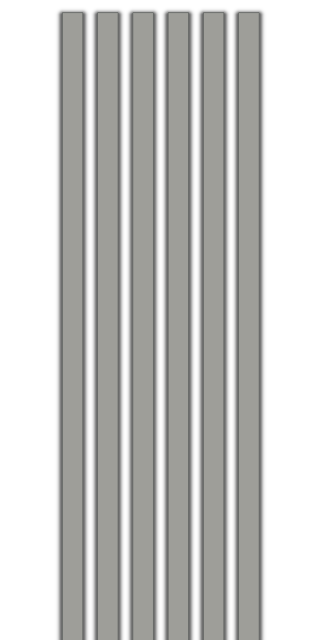
Reproduce this pattern procedurally as a WebGL 1 fragment shader.

```glsl
precision highp float;

uniform vec2 u_resolution;

// Lengths are fractions of the canvas width
const float BAR_COUNT = 6.0;
const float PITCH = 0.1102;
const float FIRST_CENTER = 0.2268;
const float HALF_WIDTH = 0.0332;
const float TOP_MARGIN = 0.0385;
const float CORNER_RADIUS = 0.003;
const float OUTLINE_WIDTH = 0.0027;
const float SHADOW_SPREAD = 0.0103;
const float SHADOW_DROP = 0.0065;
const float SHADOW_STRENGTH = 0.58;

const vec3 PAPER = vec3(1.0);
const vec3 BAR_GRAY = vec3(0.62, 0.62, 0.60);
const vec3 OUTLINE_GRAY = vec3(0.41, 0.42, 0.41);
const vec3 SHADOW_GRAY = vec3(0.0, 0.0, 0.0);

// Horizontal offset from the nearest bar's axis
float offsetFromBar(float x, float firstCenter, float pitch, float count) {
  float index = clamp(floor((x - firstCenter) / pitch + 0.5), 0.0, count - 1.0);
  return x - firstCenter - index * pitch;
}

// Signed distance to a bar with a rounded top and no lower end
float barDistance(vec2 p, float halfWidth, float radius) {
  vec2 q = vec2(abs(p.x) - halfWidth, p.y) + radius;
  return length(max(q, 0.0)) + min(max(q.x, q.y), 0.0) - radius;
}

float coverage(float dist, float pixel) {
  return 1.0 - smoothstep(-0.5 * pixel, 0.5 * pixel, dist);
}

float softShadow(float dist, float spread) {
  float d = max(dist, 0.0) / spread;
  return exp(-d * d);
}

void main() {
  float pixel = 1.0 / u_resolution.x;
  vec2 p = gl_FragCoord.xy * pixel;
  float top = u_resolution.y * pixel - TOP_MARGIN;

  vec2 local = vec2(offsetFromBar(p.x, FIRST_CENTER, PITCH, BAR_COUNT), p.y - top);
  float dist = barDistance(local, HALF_WIDTH, CORNER_RADIUS);
  float shadowDist = barDistance(local + vec2(0.0, SHADOW_DROP), HALF_WIDTH, CORNER_RADIUS);

  // Soft shadow around each bar
  float shadow = SHADOW_STRENGTH * softShadow(shadowDist, SHADOW_SPREAD);
  vec3 color = mix(PAPER, SHADOW_GRAY, shadow);

  // Dark outline, then the flat face
  color = mix(color, OUTLINE_GRAY, coverage(dist, pixel));
  color = mix(color, BAR_GRAY, coverage(dist + OUTLINE_WIDTH, pixel));

  gl_FragColor = vec4(color, 1.0);
}
```
